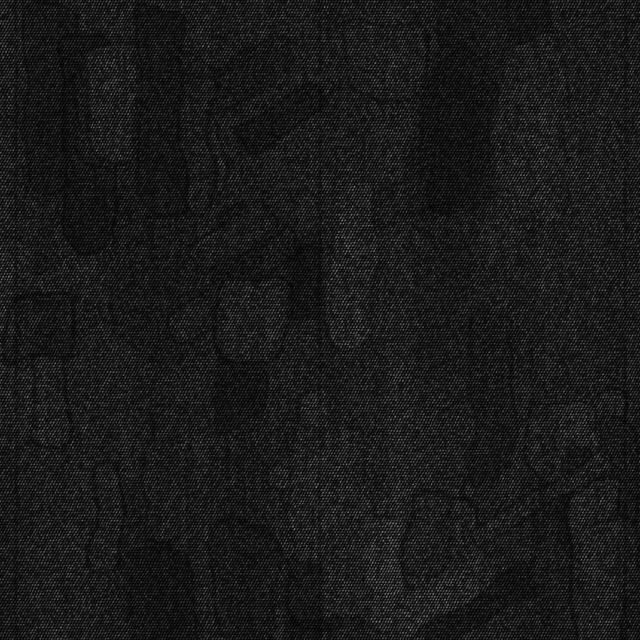
Give the GLSL for this texture, as a WebGL 2 fragment shader.

```glsl
#version 300 es
precision highp float;

uniform vec2 u_resolution;
out vec4 fragColor;

const int PATCHES = 54;
const vec2 THREADS = vec2(215.0, 228.0);

float hash(vec2 p) {
    vec3 q = fract(vec3(p.xyx) * 0.1031);
    q += dot(q, q.yzx + 33.33);
    return fract((q.x + q.y) * q.z);
}

float noise(vec2 p) {
    vec2 i = floor(p);
    vec2 f = fract(p);
    f = f * f * (3.0 - 2.0 * f);
    float low = mix(hash(i), hash(i + vec2(1.0, 0.0)), f.x);
    float high = mix(hash(i + vec2(0.0, 1.0)), hash(i + 1.0), f.x);
    return mix(low, high, f.y);
}

vec2 rotate(vec2 p, float angle) {
    float c = cos(angle);
    float s = sin(angle);
    return vec2(c * p.x - s * p.y, s * p.x + c * p.y);
}

float roundedBox(vec2 p, vec2 halfSize, float radius) {
    vec2 q = abs(p) - halfSize + radius;
    return length(max(q, 0.0)) + min(max(q.x, q.y), 0.0) - radius;
}

// Overlapping upright and slanted patches, each with a dark rim
float patchwork(vec2 p) {
    vec2 wobble = vec2(noise(p * 15.0), noise(p * 15.0 + 40.0)) - 0.5;
    vec2 ripple = vec2(noise(p * 40.0 + 9.0), noise(p * 40.0 + 70.0)) - 0.5;
    vec2 warped = p + wobble * vec2(0.025, 0.045) + ripple * 0.005;
    float tone = 1.0;
    float rim = 0.0;
    for (int i = 0; i < PATCHES; i++) {
        float id = float(i) + 1.0;
        vec2 center = vec2(hash(vec2(id, 3.7)), hash(vec2(id, 11.3)));
        float width = hash(vec2(id, 19.1));
        float len = hash(vec2(id, 27.9));
        bool slanted = hash(vec2(id, 35.3)) < 0.25;
        vec2 size = slanted
            ? vec2(mix(0.015, 0.032, width), mix(0.06, 0.13, len))
            : vec2(mix(0.022, 0.065, width), mix(0.05, 0.18, len));
        vec2 local = rotate(mix(warped, p, slanted ? 0.6 : 0.0) - center, slanted ? 1.0 : 0.0);
        float roundness = mix(0.3, 1.0, hash(vec2(id, 43.7)));
        float d = roundedBox(local, size, size.x * roundness);
        float inside = smoothstep(0.002, -0.002, d);
        float strength = mix(0.12, 0.42, hash(vec2(id, 51.1)));
        tone = mix(tone, mix(0.7, 1.32, hash(vec2(id, 59.9))), inside);
        rim = max(rim * (1.0 - inside), strength * smoothstep(0.005, 0.001, abs(d)));
    }
    return tone * (1.0 - rim);
}

// Vertical streaks, single threads and broad wear
float streaks(vec2 p) {
    float broad = noise(vec2(p.x * 13.0, p.y * 1.5));
    float fine = noise(vec2(p.x * 90.0, p.y * 4.0));
    float thread = noise(vec2(p.x * THREADS.x, p.y * 16.0));
    float fade = exp(-pow((p.x - 0.65) / 0.09, 2.0)) * smoothstep(0.6, 0.25, p.y);
    return 0.69 + 0.28 * broad + 0.16 * fine + 0.2 * thread + 0.18 * fade;
}

float seam(float x, float position) {
    return smoothstep(0.004, 0.001, abs(x - position));
}

// Upright seams and the shaded blocks beside the middle one
float seamShade(vec2 p) {
    float lines = max(seam(p.x, 0.5), max(seam(p.x, 0.025), seam(p.x, 0.977)));
    float block = roundedBox(vec2(p.x - 0.475, fract(p.y * 2.0) * 0.5 - 0.06), vec2(0.025, 0.06), 0.004);
    return (1.0 - 0.3 * lines) * (1.0 - 0.35 * smoothstep(0.012, -0.004, block));
}

// Staggered woven grains, upright and leaning, of uneven brightness
float weave(vec2 p) {
    vec2 drift = vec2(noise(p * 45.0), noise(p * 45.0 + 31.0)) - 0.5;
    vec2 q = p * THREADS + drift * vec2(0.5, 0.25);
    q.x += 0.5 * mod(floor(q.y), 2.0);
    vec2 cell = floor(q);
    vec2 f = fract(q) - 0.5;
    f.x -= 0.35 * f.y;
    float grain = smoothstep(0.7, 0.05, length(f * vec2(1.2, 0.92)));
    return grain * mix(0.5, 1.15, hash(cell + 17.0));
}

float smoothWeave(vec2 p, float pixel) {
    float sum = 0.0;
    for (int i = 0; i < 4; i++) {
        vec2 offset = vec2(float(i % 2), float(i / 2)) - 0.5;
        sum += weave(p + offset * 0.5 * pixel);
    }
    return sum * 0.25;
}

void main() {
    float pixel = 1.0 / min(u_resolution.x, u_resolution.y);
    vec2 p = gl_FragCoord.xy * pixel;
    float tone = patchwork(p) * streaks(p) * seamShade(p);
    float speckle = mix(0.65, 1.35, hash(floor(p * 512.0) + 3.0));
    float value = 0.01 + 0.255 * smoothWeave(p, pixel) * tone * speckle;
    fragColor = vec4(vec3(value), 1.0);
}
```
